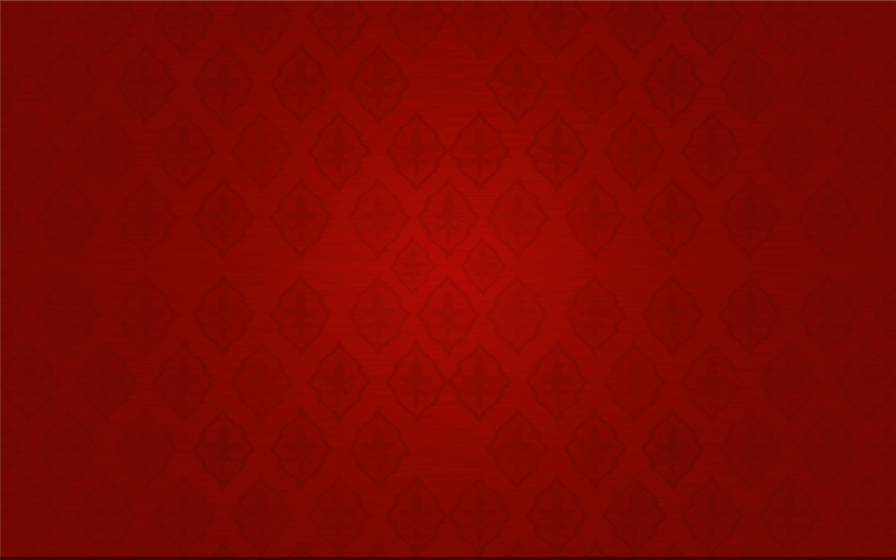
This pattern is drawn by a WebGL 1 fragment shader. Its source:

```glsl
precision highp float;
// Dark red damask: staggered rows of pointed ogee medallions, mirrored about
// a point near the middle, over a soft radial glow with brushed streaks.
// Each medallion is a lobed profile holding leaves and scrolls. Unit: height.
uniform vec2 u_resolution;

const vec3 EDGE_RED = vec3(0.452, 0.027, 0.002);
const vec3 GLOW_RED = vec3(0.675, 0.045, 0.012);
const vec3 RIM_LIGHT = vec3(0.60, 0.30, 0.27);
const vec2 MIRROR = vec2(0.0, 0.024);      // centre of symmetry
const vec2 PITCH = vec2(0.1385, 0.1195);   // column and row spacing
const float FIRST_ROW = 0.0865;
const float ODD_START = 0.056;             // first column of odd rows
const float EVEN_START = 0.124;            // first column of even rows
const float HALF_HEIGHT = 0.076;           // medallion size
const float SMALL_SCALE = 0.72;            // central pair
const float GLOW_RADIUS = 0.355;
const float INK = 0.115;                   // darkening by the ornament
const float STREAK = 0.045;
const float RIM = 0.0021;

float hash(vec2 p) {
  vec3 q = fract(vec3(p.xyx) * 0.1031);
  q += dot(q, q.yzx + 33.33);
  return fract((q.x + q.y) * q.z);
}

float noise(vec2 p) {
  vec2 i = floor(p), f = fract(p);
  f = f * f * (3.0 - 2.0 * f);
  return mix(mix(hash(i), hash(i + vec2(1, 0)), f.x),
             mix(hash(i + vec2(0, 1)), hash(i + vec2(1, 1)), f.x), f.y);
}

float fill(float d, float soft) {
  return 1.0 - smoothstep(-soft, soft, d);
}

// Approximate distance to an ellipse turned by angle a.
float leaf(vec2 p, vec2 size, float a) {
  float c = cos(a), s = sin(a);
  p = vec2(c * p.x + s * p.y, c * p.y - s * p.x);
  return (length(p / size) - 1.0) * min(size.x, size.y);
}

// Ornament darkness around a centre; size is the half height.
float medallion(vec2 p, float size) {
  p /= size;
  if (abs(p.y) > 1.1 || abs(p.x) > 1.0) return 0.0;
  float soft = max(0.035, 0.8 / (size * u_resolution.y));
  float x = abs(p.x), y = p.y;
  // Ogee profile: concave tips with small lobes at the shoulders.
  float arch = cos(1.5708 * clamp(y, -1.0, 1.0));
  float halfWidth = 0.68 * pow(max(arch, 0.0), 1.4) + 0.055 * arch * cos(13.0 * y);
  float shell = max((x - halfWidth) * 0.72, abs(y) - 1.0);
  float border = fill(abs(shell + 0.045) - 0.042, soft);
  float inner = fill(abs(shell + 0.17) - 0.018, soft) * 0.55;
  // Fleur: upright leaf, side petals, scrolls and foot.
  vec2 m = vec2(x, y);
  float fleur = leaf(m - vec2(0.0, 0.16), vec2(0.14, 0.43), 0.0);
  fleur = min(fleur, leaf(m - vec2(0.2, 0.04), vec2(0.23, 0.10), 0.35));
  fleur = min(fleur, leaf(m - vec2(0.13, -0.22), vec2(0.17, 0.07), -0.6));
  fleur = min(fleur, leaf(m - vec2(0.0, -0.38), vec2(0.07, 0.24), 0.0));
  float scroll = abs(length(m - vec2(0.36, -0.16)) - 0.10) - 0.027;
  float ornament = max(fill(fleur, soft) * 0.85, fill(scroll, soft) * 0.65);
  return max(max(border, inner), max(ornament, fill(shell, soft) * 0.24));
}

float damask(vec2 p) {
  vec2 side = vec2(p.x < 0.0 ? -1.0 : 1.0, p.y < 0.0 ? -1.0 : 1.0);
  vec2 q = abs(p);
  float firstRow = floor((q.y - FIRST_ROW) / PITCH.y);
  float ink = 0.0;
  // Tips reach into the next row, so draw the two nearest rows.
  for (int i = 0; i < 2; i++) {
    float row = firstRow + float(i);
    if (row < 0.0) continue;
    float start = mix(EVEN_START, ODD_START, mod(row, 2.0));
    float column = max(0.0, floor((q.x - start) / PITCH.x + 0.5));
    vec2 centre = vec2(start + column * PITCH.x, FIRST_ROW + row * PITCH.y);
    float wear = mix(0.65, 1.0, hash(vec2(column, row) * side + 41.0));
    ink = max(ink, wear * medallion((q - centre) * side, HALF_HEIGHT));
  }
  // Middle column and smaller central pair fill the mirror seam.
  ink = max(ink, 0.85 * medallion(vec2(q.x, (q.y - FIRST_ROW) * side.y), HALF_HEIGHT));
  vec2 pair = vec2(q.x - 0.0625, p.y);
  return max(ink, 0.8 * medallion(pair, HALF_HEIGHT * SMALL_SCALE));
}

void main() {
  vec2 uv = gl_FragCoord.xy / u_resolution.y;
  float aspect = u_resolution.x / u_resolution.y;
  vec2 p = uv - 0.5 * vec2(aspect, 1.0) - MIRROR;

  // Radial glow
  float glow = exp(-pow(length(p) / GLOW_RADIUS, 1.5));
  vec3 color = mix(EDGE_RED, GLOW_RED, glow);

  // Brushed grain, which also frays the ornament sideways
  float grain = 0.6 * noise(uv * vec2(22.0, 300.0)) + 0.4 * noise(uv * vec2(60.0, 210.0) + 17.0);
  grain -= 0.5;
  float ink = damask(p + vec2(0.007 * grain, 0.0));
  ink *= mix(1.0, 0.5, smoothstep(0.35, 0.8, abs(p.x))) * (1.0 + 0.7 * grain);
  color *= (1.0 - INK * ink) * (1.0 + 2.0 * STREAK * grain);

  // Light rim on top and left, dark rim at the bottom
  float px = 1.0 / u_resolution.y;
  color = mix(color, RIM_LIGHT, 0.7 * fill(1.0 - uv.y - RIM, 0.5 * px));
  color = mix(color, RIM_LIGHT, 0.4 * fill(uv.x - RIM, 0.5 * px));
  color *= 1.0 - 0.45 * fill(uv.y - 2.5 * RIM, px);
  gl_FragColor = vec4(color, 1.0);
}
```
